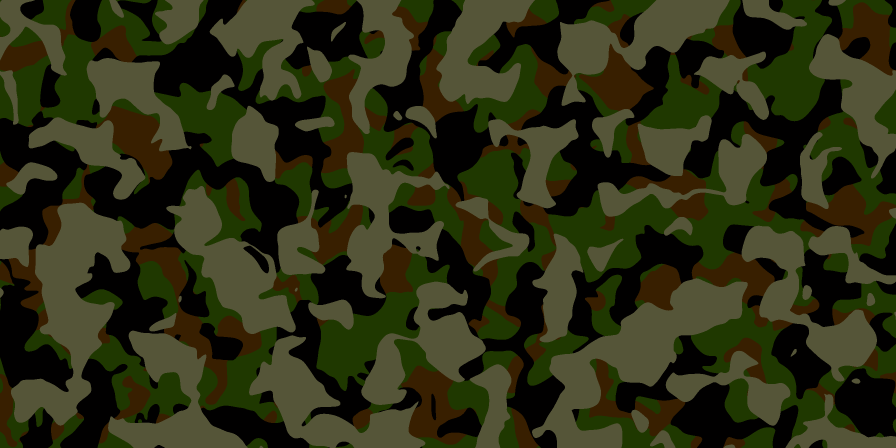
Write a WebGL 1 fragment shader that draws this pattern.

```glsl
precision highp float;

uniform vec2 u_resolution;

const vec3 BROWN = vec3(0.22, 0.12, 0.0);
const vec3 GREEN = vec3(0.12, 0.22, 0.0);
const vec3 BLACK = vec3(0.005, 0.0, 0.0);
const vec3 KHAKI = vec3(0.335, 0.335, 0.22);

// Cut levels in standard deviations of the noise: lower covers more.
const float GREEN_LEVEL = -0.60;
const float BLACK_LEVEL = 0.23;
const float KHAKI_LEVEL = 0.46;

const float PATCH_FREQ = 8.5;     // noise cells per canvas height
const float WARP_FREQ = 1.4;      // relative to the patches
const float WARP_AMOUNT = 0.55;   // in patch cells
const float DETAIL_FREQ = 2.3;    // relative to the patches
const float DETAIL_AMOUNT = 0.38;
const float NOISE_DEVIATION = 0.216;
const float TAU = 6.28319;
const int SAMPLES = 3;            // per pixel side

float hash(vec2 cell) {
  vec3 h = fract(cell.xyx * 0.1031);
  h += dot(h, h.yzx + 33.33);
  return fract((h.x + h.y) * h.z);
}

float cornerSlope(vec2 cell, vec2 offset) {
  float angle = TAU * hash(cell);
  return dot(vec2(cos(angle), sin(angle)), offset);
}

float gradientNoise(vec2 p) {
  vec2 cell = floor(p);
  vec2 f = p - cell;
  vec2 fade = f * f * f * (f * (f * 6.0 - 15.0) + 10.0);
  vec2 e = vec2(1.0, 0.0);
  float low = mix(cornerSlope(cell, f), cornerSlope(cell + e, f - e), fade.x);
  float high = mix(cornerSlope(cell + e.yx, f - e.yx),
                   cornerSlope(cell + e.xx, f - e.xx), fade.x);
  return mix(low, high, fade.y);
}

vec2 rotate(vec2 p, float angle) {
  float c = cos(angle);
  float s = sin(angle);
  return vec2(c * p.x - s * p.y, s * p.x + c * p.y);
}

// Warped two-octave noise, scaled to unit deviation
float patchField(vec2 p, float seed) {
  vec2 q = rotate(p * PATCH_FREQ, seed) + seed * vec2(17.3, 11.9);
  vec2 w = q * WARP_FREQ;
  q += WARP_AMOUNT * vec2(gradientNoise(w + 31.7), gradientNoise(w + 74.2));
  float n = gradientNoise(q);
  n += DETAIL_AMOUNT * gradientNoise(rotate(q * DETAIL_FREQ, 0.6) + 53.1);
  return n / (NOISE_DEVIATION * sqrt(1.0 + DETAIL_AMOUNT * DETAIL_AMOUNT));
}

// Layers from bottom to top
vec3 camouflage(vec2 p) {
  vec3 color = mix(BROWN, GREEN, step(GREEN_LEVEL, patchField(p, 0.5)));
  color = mix(color, BLACK, step(BLACK_LEVEL, patchField(p, 1.3)));
  return mix(color, KHAKI, step(KHAKI_LEVEL, patchField(p, 2.6)));
}

void main() {
  // Average a grid of samples for smooth edges
  vec3 sum = vec3(0.0);
  for (int y = 0; y < SAMPLES; y++) {
    for (int x = 0; x < SAMPLES; x++) {
      vec2 jitter = (vec2(float(x), float(y)) + 0.5) / float(SAMPLES) - 0.5;
      sum += camouflage((gl_FragCoord.xy + jitter) / u_resolution.y);
    }
  }
  gl_FragColor = vec4(sum / float(SAMPLES * SAMPLES), 1.0);
}
```
